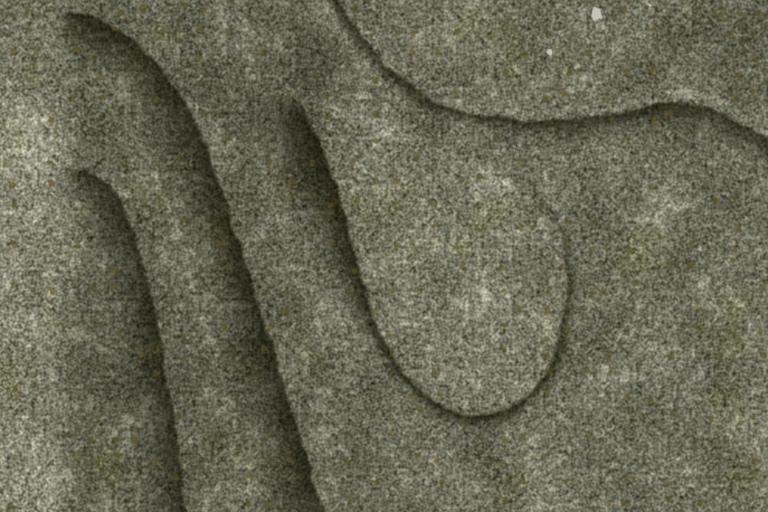
A Shadertoy shader for this texture:

```glsl
// Weathered carved stone: sweeping folds on the left, a raised drop in the
// middle and a stepped ledge above it. Bezier edges give signed distances for
// shadow and lip; layered gradient noise adds grain, lichen and stains.

#define BASE_TONE 0.425
#define SHADOW_DEPTH 0.62
#define EDGE_SOFT 0.005
#define FOLD_SHADOW 0.060
#define RIDGE_WIDTH 0.007
#define GRAIN 0.62
#define MOTTLE 0.42
#define WOBBLE 0.009
#define STONE_TINT vec3(0.0, 0.0, -0.068)
#define OCHRE vec3(0.36, 0.32, 0.13)
#define FLECK vec3(0.76, 0.77, 0.72)

vec2 hash2(vec2 p) {
    vec3 q = fract(vec3(p.xyx) * vec3(0.1031, 0.1030, 0.0973));
    q += dot(q, q.yzx + 33.33);
    return fract((q.xx + q.yz) * q.zy);
}

// Gradient noise, roughly -0.7 to 0.7
float noise(vec2 p) {
    vec2 i = floor(p), f = fract(p);
    vec2 u = f * f * f * (f * (f * 6.0 - 15.0) + 10.0);
    vec2 x = vec2(1.0, 0.0);
    float a = dot(hash2(i) * 2.0 - 1.0, f);
    float b = dot(hash2(i + x) * 2.0 - 1.0, f - x);
    float c = dot(hash2(i + x.yx) * 2.0 - 1.0, f - x.yx);
    float d = dot(hash2(i + 1.0) * 2.0 - 1.0, f - 1.0);
    return mix(mix(a, b, u.x), mix(c, d, u.x), u.y);
}

float fbm(vec2 p) {
    float sum = 0.0, amp = 0.6;
    for (int i = 0; i < 4; i++) {
        sum += amp * noise(p);
        p = mat2(1.6, 1.2, -1.2, 1.6) * p + 7.3;
        amp *= 0.6;
    }
    return sum;
}

// Keeps the nearest signed distance to a quadratic curve; left of travel is positive
void trace(inout float nearest, vec2 p, vec2 a, vec2 b, vec2 c) {
    vec2 from = a;
    for (int i = 1; i <= 10; i++) {
        float t = float(i) / 10.0;
        vec2 to = mix(mix(a, b, t), mix(b, c, t), t);
        vec2 e = to - from, v = p - from;
        float d = length(v - e * clamp(dot(v, e) / dot(e, e), 0.0, 1.0));
        if (d < abs(nearest)) nearest = e.x * v.y < e.y * v.x ? -d : d;
        from = to;
    }
}

// Shadow on the low side of an edge, fading over the given width
float shadow(float d, float width) {
    float x = min(d, 0.0) / width;
    return smoothstep(EDGE_SOFT, -EDGE_SOFT, d) * exp(-x * x * 0.6 + x * 0.35);
}

float line(float d, float width) { return exp(-d * d / (width * width)); }

void mainImage(out vec4 fragColor, in vec2 fragCoord) {
    vec2 uv = fragCoord / iResolution.y;
    vec2 p = uv + WOBBLE * vec2(noise(uv * 17.0), noise(uv * 17.0 + 40.0));
    p += 0.004 * vec2(noise(uv * 65.0), noise(uv * 65.0 + 20.0));

    // Carved edges
    float outer = 9.0, inner = 9.0, outerRib = 9.0, innerRib = 9.0;
    float ridge = 9.0, rim = 9.0, crest = 9.0, ledge = 9.0;
    trace(outer, p, vec2(0.111, 0.98), vec2(0.322, 0.971), vec2(0.434, 0.629));
    trace(outer, p, vec2(0.434, 0.629), vec2(0.488, 0.463), vec2(0.635, -0.01));
    trace(inner, p, vec2(0.146, 0.672), vec2(0.234, 0.672), vec2(0.289, 0.453));
    trace(inner, p, vec2(0.289, 0.453), vec2(0.322, 0.326), vec2(0.367, -0.01));
    trace(outerRib, p, vec2(0.117, 0.854), vec2(0.264, 0.805), vec2(0.352, 0.531));
    trace(outerRib, p, vec2(0.352, 0.531), vec2(0.44, 0.258), vec2(0.504, -0.01));
    trace(innerRib, p, vec2(0.156, 0.541), vec2(0.225, 0.414), vec2(0.27, -0.01));
    trace(ridge, p, vec2(0.322, 1.02), vec2(0.469, 0.863), vec2(0.537, 0.59));
    trace(ridge, p, vec2(0.537, 0.59), vec2(0.615, 0.316), vec2(0.85, -0.02));
    trace(rim, p, vec2(0.586, 0.795), vec2(0.654, 0.678), vec2(0.693, 0.512));
    trace(rim, p, vec2(0.693, 0.512), vec2(0.752, 0.219), vec2(0.918, 0.188));
    trace(rim, p, vec2(0.918, 0.188), vec2(1.074, 0.18), vec2(1.107, 0.414));
    trace(rim, p, vec2(1.107, 0.414), vec2(1.117, 0.561), vec2(1.045, 0.605));
    trace(crest, p, vec2(1.045, 0.605), vec2(0.859, 0.727), vec2(0.566, 0.82));
    trace(ledge, p, vec2(0.654, 1.01), vec2(0.781, 0.781), vec2(0.977, 0.771));
    trace(ledge, p, vec2(0.977, 0.771), vec2(1.113, 0.754), vec2(1.25, 0.791));
    trace(ledge, p, vec2(1.25, 0.791), vec2(1.367, 0.824), vec2(1.514, 0.717));

    // Broad tones of the surfaces
    float column = smoothstep(0.17, 0.09, p.x);
    float drop = smoothstep(-0.004, 0.02, rim) * smoothstep(-0.01, 0.02, crest);
    float tone = BASE_TONE + 0.085 * column * smoothstep(1.02, 0.7, p.y) + 0.035 * drop;
    tone -= 0.035 * smoothstep(0.03, -0.03, ridge) * (1.0 - column);
    tone -= 0.07 * line(length(p - vec2(0.58, 0.88)), 0.16);
    tone -= 0.05 * line(length(p - vec2(1.42, 0.9)), 0.13);
    tone -= 0.05 * line(length(p - vec2(0.24, 0.25)), 0.14);

    // Pale worn ridges
    float wear = 0.6 + 0.9 * noise(uv * 30.0);
    float ribs = line(outerRib, RIDGE_WIDTH) + 0.6 * line(innerRib, RIDGE_WIDTH);
    tone += wear * (0.09 * ribs * (1.0 - column) + 0.06 * line(ridge, RIDGE_WIDTH));
    tone += wear * 0.12 * line(crest, 0.012) + 0.035 * line(ledge - 0.016, 0.012);
    tone += 0.05 * line(ledge + 0.025, 0.014) * smoothstep(0.85, 0.72, p.x);

    // Shadows: broad beside the upper left of the drop, thin around its base
    float broad = smoothstep(0.25, 0.78, p.y) * smoothstep(0.95, 0.7, p.x);
    float rimShade = shadow(rim, mix(0.016, 0.085, broad)) * smoothstep(0.83, 0.75, p.y);
    rimShade *= 1.0 - 0.6 * smoothstep(0.93, 1.08, p.x) * smoothstep(0.25, 0.6, p.y);
    float shade = shadow(outer, FOLD_SHADOW) * smoothstep(0.10, 0.14, p.x) * 0.9;
    shade = max(shade, shadow(inner, 0.05) * smoothstep(0.13, 0.165, p.x) * 0.85);
    shade = max(shade, rimShade);
    shade = max(shade, shadow(ledge, mix(0.018, 0.036, smoothstep(0.9, 1.35, p.x))) * 0.9);
    tone *= 1.0 - SHADOW_DEPTH * shade;

    // Grain, stains and pale lichen, with faint upright streaks on the drop
    float grain = noise(uv * 165.0) + 0.8 * noise(uv * 83.0 + 9.0);
    float patches = fbm(uv * 9.0 + 3.0);
    tone *= 1.0 + GRAIN * grain + MOTTLE * patches;
    tone += 0.06 * drop * noise(uv * vec2(110.0, 14.0));
    float crust = smoothstep(0.08, 0.3, fbm(uv * 36.0) + 0.35 * patches);
    tone += 0.10 * crust * (1.0 - 0.75 * shade);
    for (int i = 0; i < 2; i++) {
        vec2 center = i == 0 ? vec2(0.707, 0.31) : vec2(0.238, 0.043);
        float r = length(p - center);
        tone += 0.09 * (line(r - 0.032, 0.007) + line(r - 0.012, 0.005)) * wear;
    }
    vec3 color = vec3(tone) + STONE_TINT * (0.7 + 0.7 * tone);
    color.b -= 0.035 * smoothstep(0.05, 0.35, fbm(uv * 6.0 + 50.0));

    // Scattered ochre lichen and two chipped flecks
    vec2 cell = floor(uv * 24.0), seed = hash2(cell + 5.0);
    float spot = length(fract(uv * 24.0) - 0.25 - 0.5 * seed) + 0.25 * noise(uv * 120.0);
    float chance = step(0.74, hash2(cell + 91.0).x);
    color = mix(color, OCHRE, 0.6 * chance * smoothstep(0.19, 0.08, spot));
    float chip = min(length(p - vec2(1.164, 0.971)) - 0.010, length(p - vec2(1.072, 0.898)) - 0.006);
    color = mix(color, FLECK, smoothstep(0.003, -0.002, chip + 0.008 * noise(uv * 90.0)));

    fragColor = vec4(clamp(color, 0.0, 1.0), 1.0);
}
```
